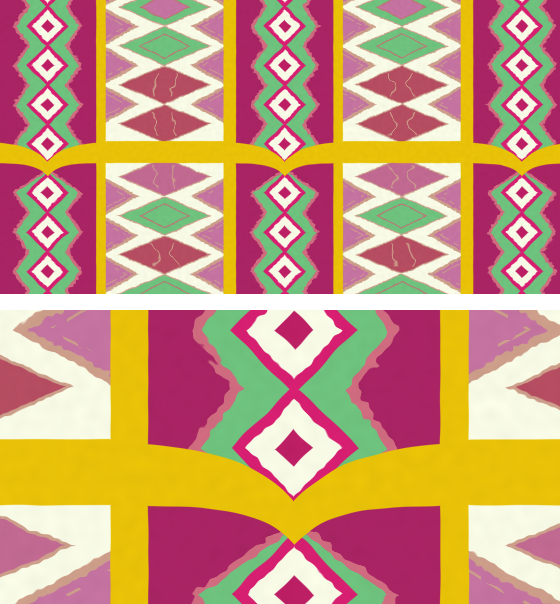
Top: the whole. Bottom: its middle third, enlarged.
Reproduce this pattern procedurally as a Shadertoy shader.

```glsl
const float PERIOD = 0.8067;          // column pair, in canvas heights
const float CHAIN_X = 0.1617, CHAIN_HALF = 0.1654;
const float PANEL_X = 0.5600, PANEL_HALF = 0.2002;
const float BAND_TOP = 0.520, BAND_BOTTOM = 0.4455;
const vec2 DIP_DEPTH = vec2(0.070, 0.045);   // upper edge, lower edge
const vec2 DIP_WIDTH = vec2(0.065, 0.040);
const vec2 CHAIN_START = vec2(0.510, 0.344); // first motif above, below band
const vec2 PANEL_START = vec2(0.579, 0.3985);
const float CHAIN_PITCH = 0.1337, PANEL_PITCH = 0.1324;
const float WOBBLE = 0.0045, FRAY = 0.010;

const vec3 YELLOW = vec3(0.91, 0.76, 0.03);
const vec3 PLUM = vec3(0.66, 0.14, 0.39);
const vec3 HOT_PINK = vec3(0.84, 0.12, 0.44);
const vec3 CREAM = vec3(0.97, 0.98, 0.90);
const vec3 GREEN = vec3(0.43, 0.76, 0.49);
const vec3 ROSE = vec3(0.71, 0.30, 0.38);
const vec3 MAUVE = vec3(0.77, 0.45, 0.63);
const vec3 TAN = vec3(0.80, 0.62, 0.54);

vec2 hash2(vec2 p) {
    vec3 q = fract(p.xyx * vec3(0.1031, 0.1030, 0.0973));
    q += dot(q, q.yzx + 33.33);
    return fract((q.xx + q.yz) * q.zy);
}

float corner(vec2 cell, vec2 f, vec2 o) {
    return dot(hash2(cell + o) * 2.0 - 1.0, f - o);
}

float gradientNoise(vec2 p) {
    vec2 c = floor(p), f = p - c;
    vec2 u = f * f * f * (f * (f * 6.0 - 15.0) + 10.0);
    float low = mix(corner(c, f, vec2(0)), corner(c, f, vec2(1, 0)), u.x);
    float high = mix(corner(c, f, vec2(0, 1)), corner(c, f, vec2(1)), u.x);
    return mix(low, high, u.y);
}

vec3 fill(vec3 base, vec3 paint, float d) {
    float aa = 0.8 / iResolution.y;
    return mix(base, paint, 1.0 - smoothstep(-aa, aa, d));
}

float diamond(vec2 p, vec2 r) {
    return (abs(p.x) / r.x + abs(p.y) / r.y - 1.0) * r.x * r.y / length(r);
}

float fromColumn(float x, float center) {
    x -= center;
    return x - PERIOD * floor(x / PERIOD + 0.5);
}

// Stacked small diamonds inside a ragged zigzag border
vec3 chain(vec2 p, float x, bool upper) {
    float v = upper ? p.y - CHAIN_START.x : CHAIN_START.y - p.y;
    float row = max(floor(v / CHAIN_PITCH + 0.5), 0.0);
    vec2 q = vec2(x, v - row * CHAIN_PITCH);
    float fray = gradientNoise(p * vec2(70.0, 95.0) + 5.0);
    float slope = v < 0.0 ? 1.4 : 0.70;
    float border = (abs(x) - 0.111 + slope * abs(q.y)) * 0.8;
    vec3 col = fill(PLUM, mix(HOT_PINK, TAN, 0.6), border - 0.006 - FRAY * fray);
    col = fill(col, GREEN, border + 0.004 + 0.6 * FRAY * fray);
    col = fill(col, HOT_PINK, diamond(q, vec2(0.072)));
    col = fill(col, CREAM, diamond(q, vec2(0.054, 0.055)) + 0.004 * fray);
    return fill(col, PLUM + vec3(0.08, -0.02, 0.0), diamond(q, vec2(0.022)));
}

// Wide lozenges with triangles along both sides
vec3 panel(vec2 p, float x, bool upper, float column) {
    float v = upper ? p.y - PANEL_START.x : PANEL_START.y - p.y;
    float row = max(floor(v / PANEL_PITCH + 0.5), 0.0);
    vec2 q = vec2(x, v - row * PANEL_PITCH);
    float grain = gradientNoise(p * 110.0);
    float patchy = gradientNoise(p * 38.0 + 17.0);

    // Side triangles at the joints
    float joint = v < 0.0 ? 1.0 : PANEL_PITCH * 0.5 - abs(q.y);
    float side = diamond(vec2(PANEL_HALF - abs(x), joint), vec2(0.112, 0.062));
    vec3 col = fill(CREAM, TAN, side + 0.004 * grain);
    col = fill(col, MAUVE, side + 0.010 + 0.007 * grain);
    col = fill(col, TAN, max(abs(side + 0.021) - 0.0015, -patchy));

    // Lozenge colour follows its row
    bool isGreen = upper ? row > 1.5 : mod(row, 2.0) > 0.5;
    bool isMauve = !upper && row < 0.5;
    vec3 paint = isGreen ? GREEN : (isMauve ? mix(MAUVE, ROSE, 0.25) : ROSE);
    float body = diamond(q, vec2(0.156, 0.066));
    col = fill(col, TAN, body - 0.001 + 0.003 * grain);
    col = fill(col, paint, body + 0.003 + 0.002 * grain);

    if (isGreen) {
        float inner = diamond(q, vec2(0.083, 0.041));
        if (upper && row > 2.5) col = fill(col, MAUVE, inner);
        return fill(col, mix(ROSE, TAN, 0.45), abs(inner) - 0.0018 - 0.002 * grain);
    }
    // Hand-drawn waisted line, different in each lozenge
    vec2 seed = hash2(vec2(column * 7.0 + 3.0, row + (upper ? 20.0 : 50.0)));
    float lean = x + (seed.x - 0.5) * 0.5 * q.y;
    float waist = 0.031 + (seed.y - 0.65) * 0.026 * cos(q.y * 75.0) + 0.022 * patchy;
    float line = max(abs(abs(lean) - waist) - 0.0022, abs(q.y) - 0.039);
    return fill(col, TAN, max(line, body + 0.006) + 0.0015 * grain);
}

void mainImage(out vec4 fragColor, in vec2 fragCoord) {
    vec2 p = fragCoord / iResolution.y;
    vec2 drift = vec2(gradientNoise(p * 26.0), gradientNoise(p * 26.0 + 41.0));
    vec2 w = p + WOBBLE * drift;
    float chainX = fromColumn(w.x, CHAIN_X), panelX = fromColumn(w.x, PANEL_X);
    float column = floor((p.x - PANEL_X) / PERIOD + 0.5);

    // Crossbar, dipping to a point over each chain
    vec2 dip = DIP_DEPTH * exp(-abs(chainX) / DIP_WIDTH);
    vec2 edge = vec2(BAND_TOP, BAND_BOTTOM);
    vec2 chainEdge = edge - dip;
    vec2 soft = p + 0.3 * WOBBLE * drift;
    float chainGap = min(chainEdge.x - soft.y, 1.0);
    chainGap = min(chainGap, soft.y - chainEdge.y);
    float panelGap = min(edge.x - soft.y, soft.y - edge.y);
    bool chainUpper = p.y > 0.5 * (chainEdge.x + chainEdge.y);
    bool panelUpper = p.y > 0.5 * (edge.x + edge.y);

    vec3 col = YELLOW;
    float chainBox = max(abs(fromColumn(soft.x, CHAIN_X)) - CHAIN_HALF, chainGap);
    float panelBox = max(abs(fromColumn(soft.x, PANEL_X)) - PANEL_HALF, panelGap);
    col = fill(col, chain(w, chainX, chainUpper), chainBox);
    col = fill(col, panel(w, panelX, panelUpper, column), panelBox);
    col *= 1.0 + 0.03 * gradientNoise(p * 60.0);
    fragColor = vec4(col, 1.0);
}
```
